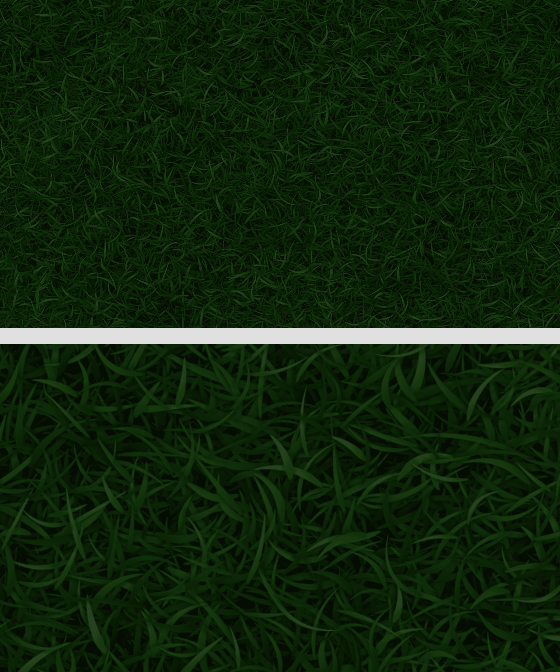
Top: the whole. Bottom: its middle third, enlarged.
This texture is drawn by a WebGL 1 fragment shader. Its source:

```glsl
precision highp float;
// Dense dark lawn: layers of scattered, tapered and bent grass blades.
// Each layer is a jittered cellular grid painted back to front; the blended
// shade is finally turned into colour by a ramp of deep greens.

uniform vec2 u_resolution;

const int   LAYERS      = 24;
const float CELL        = 0.048;   // grid spacing, in canvas heights
const float LONG_SCALE  = 1.9;     // enlargement of the sparse long blades
const float MIN_WIDTH   = 0.0027;  // blade half widths
const float MAX_WIDTH   = 0.0058;
const float SPREAD      = 3.7;     // range of blade directions, radians
const float BEND        = 0.22;
const float VARIATION   = 0.66;    // shade difference between blades
const float SHADOW      = 0.20;
const float SHADOW_SIZE = 0.006;
const float SOFTNESS    = 0.0018;

const vec3 SOIL  = vec3(0.018, 0.048, 0.009);
const vec3 SHADE = vec3(0.030, 0.100, 0.011);
const vec3 LEAF  = vec3(0.040, 0.140, 0.020);
const vec3 GREEN = vec3(0.060, 0.180, 0.040);
const vec3 LIGHT = vec3(0.090, 0.220, 0.053);
const vec3 SHEEN = vec3(0.145, 0.255, 0.115);

vec4 hash4(vec3 p) {
  vec4 q = fract(p.xyzx * vec4(0.1031, 0.1030, 0.0973, 0.1099));
  q += dot(q, q.wzxy + 33.33);
  return fract((q.xxyz + q.yzzw) * q.zywx);
}

// Slow uneven lighting from layered sines, about -1 to 1.
float patches(vec2 p) {
  return (sin(p.x * 7.3 + 2.0 * sin(p.y * 5.1))
        + sin(p.y * 11.7 + 1.7 * sin(p.x * 8.9 + 1.0))
        + sin(p.x * 19.0 - p.y * 16.0 + 2.0)) / 3.0;
}

// Paints one blade over the shade; p is relative to the blade centre.
float paintBlade(float shade, vec2 p, float angle, float size,
                 float width, float bend, float tone) {
  float c = cos(angle), s = sin(angle);
  vec2 q = vec2(c * p.x + s * p.y, c * p.y - s * p.x);
  float t = q.x / size + 0.5;
  float u = clamp(t, 0.0, 1.0);
  float y = q.y - bend * size * ((u - 0.5) * (u - 0.5) * 4.0 - 0.4);
  float taper = pow(1.0 - u, 0.65) * smoothstep(-0.15, 0.3, u);
  float edge = abs(y) - width * taper;
  float ends = smoothstep(0.0, 0.06, t) * (1.0 - smoothstep(0.92, 1.0, t));
  float soft = max(SOFTNESS, 0.7 / u_resolution.y);
  float cover = ends * (1.0 - smoothstep(-0.5 * soft, 0.5 * soft, edge));
  float dim = ends * (1.0 - smoothstep(0.0, SHADOW_SIZE, edge));
  // Dark root, lighter tip, and one side of the fold brighter.
  float fold = 0.07 * clamp(y / width, -1.0, 1.0);
  float lit = tone + 0.26 * (smoothstep(0.0, 0.6, u) - 0.7) + fold;
  return mix(shade * (1.0 - SHADOW * dim), lit, cover);
}

float grass(vec2 p) {
  float shade = 0.03;
  for (int i = 0; i < LAYERS; i++) {
    float layer = float(i);
    float depth = layer / float(LAYERS - 1);
    float isLong = step(5.5, mod(layer, 7.0));
    float scale = mix(1.0, LONG_SCALE, isLong);
    float cell = CELL * scale;
    vec2 grid = p / cell + hash4(vec3(layer, 7.0, 3.0)).xy * 40.0 + 5.0;
    vec2 home = floor(grid);
    for (int j = -1; j <= 1; j++) {
      for (int k = -1; k <= 1; k++) {
        vec2 id = home + vec2(float(k), float(j));
        vec4 a = hash4(vec3(id, layer + 1.0));
        vec4 b = hash4(vec3(id.yx + 61.0, layer + 37.0));
        vec2 offset = (grid - id - a.xy) * cell;
        float lean = 0.45 * sin((id.x + id.y * 1.7) * 0.8 * scale + layer);
        float angle = 1.57 + SPREAD * (a.z - 0.5) + lean;
        float size = cell * mix(0.9, 1.8, a.w);
        float width = mix(MIN_WIDTH, MAX_WIDTH, b.x * b.x)
                    * mix(1.0, 1.15, isLong);
        float tone = 0.18 + 0.58 * pow(depth, 1.3) + VARIATION * (b.z - 0.5);
        shade = paintBlade(shade, offset, angle, size, width,
                           BEND * (b.y - 0.5) * 2.0, max(tone, 0.06));
      }
    }
  }
  return shade;
}

vec3 greenRamp(float s) {
  vec3 c = mix(SOIL, SHADE, smoothstep(0.06, 0.25, s));
  c = mix(c, LEAF, smoothstep(0.25, 0.45, s));
  c = mix(c, GREEN, smoothstep(0.45, 0.70, s));
  c = mix(c, LIGHT, smoothstep(0.70, 0.90, s));
  return mix(c, SHEEN, smoothstep(0.92, 1.08, s));
}

void main() {
  vec2 p = gl_FragCoord.xy / u_resolution.y;
  float shade = grass(p) + 0.07 * patches(p);
  gl_FragColor = vec4(greenRamp(shade), 1.0);
}
```
